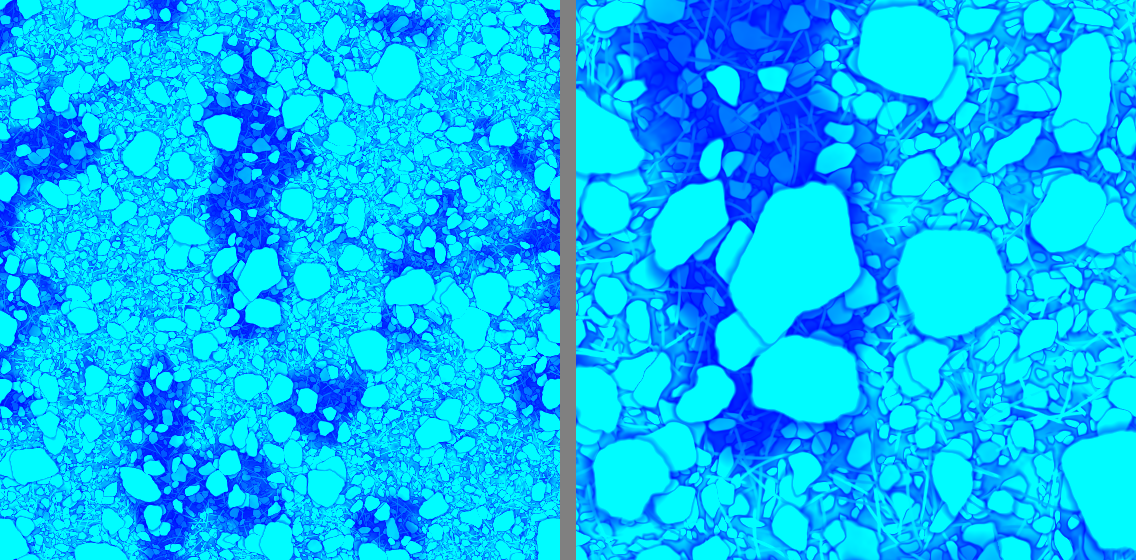
Left: the whole. Right: its middle third, enlarged.
Reproduce this texture procedurally as a three.js fragment shader.

```glsl
// Tiling gravel bed: cyan stones and fibres over deep blue hollows.
varying vec2 vUv;

#define DEEP_COLOR vec3(0.0, 0.0, 1.0)
#define TOP_COLOR vec3(0.0, 0.99, 1.0)
#define HOLLOW_SCALE 7.0
#define HOLLOW_START 0.52
#define HOLLOW_FULL 0.70
#define EDGE_SOFTNESS 0.0008
#define CONTACT_SHADE 0.5
#define FIBRE_WIDTH 0.0009
#define ROUGHNESS 0.011
#define TONE_GAIN 1.25

const float TAU = 6.2831853;

vec4 hash4(vec2 p) {
  vec4 q = fract(p.xyxy * vec4(0.1031, 0.1030, 0.0973, 0.1099));
  q += dot(q, q.wzxy + 33.33);
  return fract((q.xxyz + q.yzzw) * q.zywx);
}

// Value noise that wraps after n cells.
float noise(vec2 uv, float n, float seed) {
  vec2 p = uv * n;
  vec2 i = floor(p);
  vec2 f = fract(p);
  f = f * f * (3.0 - 2.0 * f);
  vec2 a = mod(i, n) + seed;
  vec2 b = mod(i + 1.0, n) + seed;
  return mix(mix(hash4(a).x, hash4(vec2(b.x, a.y)).x, f.x),
             mix(hash4(vec2(a.x, b.y)).x, hash4(b).x, f.x), f.y);
}

float fbm(vec2 uv, float n, float seed) {
  float sum = 0.0;
  float weight = 0.5;
  for (int i = 0; i < 4; i++) {
    sum += weight * noise(uv, n, seed);
    n *= 2.0;
    seed += 19.0;
    weight *= 0.5;
  }
  return sum / 0.9375;
}

vec2 rotate(vec2 p, float angle) {
  float c = cos(angle);
  float s = sin(angle);
  return vec2(c * p.x + s * p.y, c * p.y - s * p.x);
}

// Rounded irregular pentagon: 1 on the outline, 0 at the centre.
float stoneShape(vec2 p, vec4 rnd) {
  p = rotate(p, rnd.x * TAU) * vec2(1.0, 1.0 + 0.5 * rnd.y);
  float sum = pow(0.8 * length(p), 8.0);
  for (int k = 0; k < 5; k++) {
    float side = float(k);
    float angle = (side + 0.6 * fract(rnd.z * 7.0 + side * 0.618)) * TAU / 5.0;
    float reach = 0.8 + 0.35 * fract(rnd.w * 5.0 + side * 0.382);
    sum += pow(max(dot(p, vec2(cos(angle), sin(angle))), 0.0) / reach, 8.0);
  }
  return pow(sum, 0.125);
}

// Lays one size of stones, n cells across, over the height below.
float addStones(float height, vec2 uv, float n, float share, float dimmest, float sink, float grain) {
  vec2 cell = floor(uv * n);
  float nearest = 1.0;
  float second = 1.0;
  float level = 0.0;
  for (int y = -1; y <= 1; y++) {
    for (int x = -1; x <= 1; x++) {
      vec2 id = cell + vec2(float(x), float(y));
      vec2 key = mod(id, n) + n * 3.0;
      vec4 place = hash4(key);
      vec4 form = hash4(key + 171.0);
      float radius = mix(0.22, 0.54, place.z);
      float d = (stoneShape((uv * n - id - place.xy) / radius, form) - 1.0) * radius / n;
      if (place.w > share) d = 1.0;
      if (d < nearest) {
        second = nearest;
        nearest = d;
        level = mix(dimmest, 1.25, fract(form.x * 13.0 + form.w));
      } else {
        second = min(second, d);
      }
    }
  }
  float edge = EDGE_SOFTNESS + 0.012 / n;
  float crease = mix(0.55, 1.0, smoothstep(0.0, 2.0 * edge, second - nearest));
  float top = clamp((level + 0.25 * (grain - 0.5)) * (1.0 - sink) * crease, 0.0, 1.0);
  float shade = mix(1.0 - CONTACT_SHADE, 1.0, smoothstep(0.0, 0.002 + 0.08 / n, nearest));
  return mix(height * shade, top, 1.0 - smoothstep(-edge, edge, nearest));
}

// Scatters thin bent fibres, one per cell in each of three sizes.
float addFibres(float height, vec2 uv, float n, float hollow) {
  for (int i = 0; i < 3; i++) {
    vec2 cell = floor(uv * n);
    for (int k = 0; k < 9; k++) {
      vec2 id = cell + vec2(mod(float(k), 3.0), floor(float(k) / 3.0)) - 1.0;
      vec2 key = mod(id, n) + n * 5.0;
      vec4 rnd = hash4(key);
      vec4 look = hash4(key + 97.0);
      vec2 p = rotate(uv * n - id - rnd.xy, rnd.z * TAU);
      p.y += (look.x - 0.5) * 0.7 * p.x * p.x;
      float halfLength = mix(0.3, 0.75, rnd.w);
      float line = 1.0 - smoothstep(0.3, 1.7, abs(p.y) / n / FIBRE_WIDTH);
      line *= 1.0 - smoothstep(0.8, 1.0, abs(p.x) / halfLength);
      float level = mix(0.55, 1.0, look.y) * (1.0 - 0.55 * hollow);
      height = mix(height, level, 0.85 * line);
    }
    n += 7.0;
  }
  return height;
}

void main() {
  // Shared fields: fine grain, a warp that roughens outlines, and hollows.
  float grain = fbm(vUv, 48.0, 41.0);
  vec2 warp = vec2(fbm(vUv, 28.0, 7.0), fbm(vUv, 28.0, 61.0)) - 0.5;
  vec2 uv = vUv + 2.0 * ROUGHNESS * warp;
  vec2 fibreUv = vUv + 0.4 * ROUGHNESS * warp;
  float hollow = smoothstep(HOLLOW_START, HOLLOW_FULL, fbm(uv, HOLLOW_SCALE, 3.0));

  // Build up from dust to boulders.
  float height = mix(0.15 + 0.9 * grain, 0.02 + 0.25 * grain, hollow);
  height = addStones(height, uv, 110.0, 0.75, 0.6, 0.8 * hollow, grain);
  height = addFibres(height, fibreUv, 15.0, hollow);
  height = addStones(height, uv, 60.0, 0.65, 0.7, 0.6 * hollow, grain);
  height = addFibres(height, fibreUv, 18.0, hollow);
  height = addStones(height, uv, 36.0, 0.55, 0.8, 0.3 * hollow, grain);
  height = addStones(height, uv, 20.0, 0.35, 0.95, 0.1 * hollow, grain);
  height = addStones(height, uv, 12.0, 0.24, 1.1, 0.0, grain);

  gl_FragColor = vec4(mix(DEEP_COLOR, TOP_COLOR, clamp(TONE_GAIN * height, 0.0, 1.0)), 1.0);
}
```
